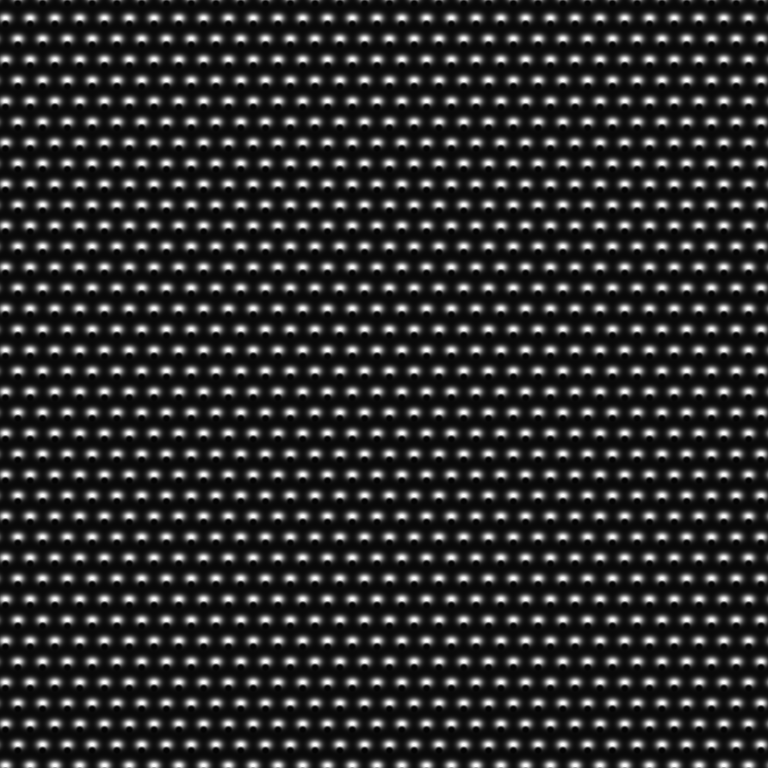
Write a three.js fragment shader that draws this pattern.

```glsl
// Staggered rows of small glowing domes on near-black.
// Each dome is a wide Gaussian highlight with a faint halo; a soft round
// shadow bites into its underside, leaving a downward-facing crescent.

varying vec2 vUv;

const vec2 REPEATS = vec2(31.0, 37.0);      // domes across, rows up
const vec2 PHASE = vec2(0.22, 0.125);       // first dome centre, in cells
const float STAGGER = 0.5;                  // shift of every other row

// Lengths below are in units of the cell width.
const vec2 GLOW_SIZE = vec2(0.242, 0.177);
const float HALO_SIZE = 0.40;
const float HALO_LEVEL = 0.05;
const vec2 SHADOW_CENTRE = vec2(0.0, -0.24);
const float SHADOW_INNER = 0.07;
const float SHADOW_OUTER = 0.20;

const vec3 BACKGROUND = vec3(0.012);
const vec3 HIGHLIGHT = vec3(0.985);

float gaussian(vec2 offset, vec2 size) {
  vec2 q = offset / size;
  return exp(-dot(q, q));
}

// Brightness of one dome at an offset from its highlight.
float dome(vec2 offset) {
  float glow = gaussian(offset, GLOW_SIZE);
  float halo = HALO_LEVEL * gaussian(offset, vec2(HALO_SIZE));
  float shadow = smoothstep(SHADOW_INNER, SHADOW_OUTER,
                            length(offset - SHADOW_CENTRE));
  return (glow + halo) * shadow;
}

// Sum the nearest domes so that their halos overlap without seams.
float domeField(vec2 uv) {
  vec2 cell = uv * REPEATS;
  vec2 cellToWidth = vec2(1.0, REPEATS.x / REPEATS.y);
  float light = 0.0;
  for (int j = -1; j <= 1; j++) {
    float row = floor(cell.y - PHASE.y + 0.5) + float(j);
    float start = PHASE.x + STAGGER * mod(row, 2.0);
    float column = floor(cell.x - start + 0.5);
    for (int i = -1; i <= 1; i++) {
      vec2 centre = vec2(column + float(i) + start, row + PHASE.y);
      light += dome((cell - centre) * cellToWidth);
    }
  }
  return clamp(light, 0.0, 1.0);
}

void main() {
  gl_FragColor = vec4(mix(BACKGROUND, HIGHLIGHT, domeField(vUv)), 1.0);
}
```
